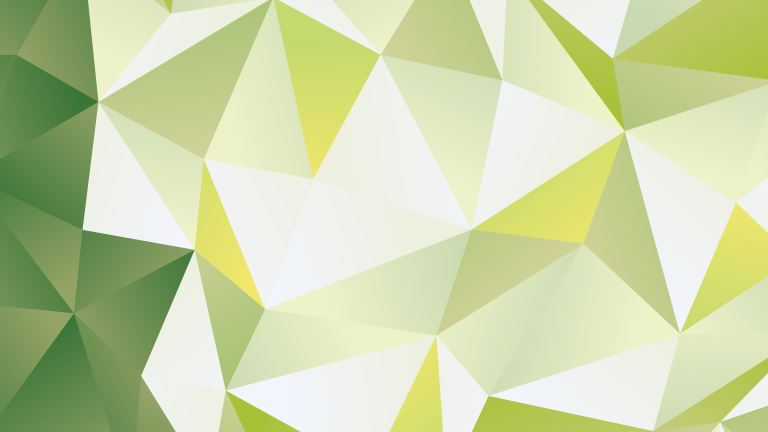
Write a WebGL 1 fragment shader that draws this background.

```glsl
precision highp float;

uniform vec2 u_resolution;

#define CELL_SIZE 0.27    // mesh spacing, in canvas heights
#define JITTER 0.34       // corner shift in cells; below 0.35 no facet flips
#define TILT vec2(0.94, 0.342)  // cosine and sine of the mesh rotation
#define SEED vec2(17.0, 43.0)
#define DARK_WIDTH 0.21   // share of the width taken by the dark left side
#define SHADE_SLOPE 0.75  // strength of the gradient inside a facet
#define SHADE_SPREAD 0.5  // variation of shade between facets
#define CENTRE_GLOW 0.3   // how strongly pale facets gather in the centre

vec2 hash2(vec2 p) {
    vec3 q = fract((p + SEED).xyx * vec3(0.1031, 0.1030, 0.0973));
    q += dot(q, q.yzx + 33.33);
    return fract((q.xx + q.yz) * q.zy);
}

// Mesh corner, shifted within a disc around its grid point
vec2 corner(vec2 id) {
    vec2 d = hash2(id) - 0.5;
    float radius = 2.0 * max(abs(d.x), abs(d.y));
    return id + JITTER * radius * d / max(length(d), 0.001);
}

// Signed distance to a line, positive on its left
float leftOf(vec2 p, vec2 a, vec2 b) {
    vec2 e = b - a, v = p - a;
    return (e.x * v.y - e.y * v.x) / length(e);
}

float triangleDistance(vec2 p, vec2 a, vec2 b, vec2 c) {
    return min(leftOf(p, a, b), min(leftOf(p, b, c), leftOf(p, c, a)));
}

// Each colour family is a range between two shades
vec3 familyColor(float key, bool dark, float shade) {
    if (dark)       return mix(vec3(0.23, 0.46, 0.22), vec3(0.58, 0.64, 0.40), shade);
    if (key < 0.33) return mix(vec3(0.95, 0.96, 0.99), vec3(0.93, 0.94, 0.87), shade);
    if (key < 0.58) return mix(vec3(0.79, 0.85, 0.69), vec3(0.93, 0.95, 0.79), shade);
    if (key < 0.85) return mix(vec3(0.67, 0.77, 0.47), vec3(0.83, 0.83, 0.61), shade);
    if (key < 0.95) return mix(vec3(0.77, 0.85, 0.43), vec3(0.95, 0.91, 0.42), shade);
    return mix(vec3(0.66, 0.76, 0.22), vec3(0.78, 0.80, 0.48), shade);
}

vec3 facetColor(vec2 p, vec2 centre, vec2 cell, float side, mat2 turn) {
    vec2 rnd = hash2(cell * 2.0 + vec2(side, 71.0));
    vec2 dir = normalize(hash2(cell + vec2(91.0, side * 37.0)) - 0.4983);

    // Facet position on the canvas, both axes from 0 to 1
    vec2 spot = centre * turn * CELL_SIZE;
    spot.x *= u_resolution.y / u_resolution.x;
    bool dark = spot.x + 0.12 * spot.y + 0.06 * (rnd.y - 0.5) < DARK_WIDTH;

    // Evenly spread key, lowered towards the centre
    float key = fract(dot(cell, vec2(0.7549, 0.5698)) + 0.38 * side);
    key += CENTRE_GLOW * (distance(spot, vec2(0.52, 0.45)) - 0.36);

    float shade = 0.5 + SHADE_SLOPE * dot(p - centre, dir)
                + SHADE_SPREAD * (rnd.x - 0.5);
    return familyColor(key, dark, clamp(shade, 0.0, 1.0));
}

void main() {
    mat2 turn = mat2(TILT.x, TILT.y, -TILT.y, TILT.x);
    vec2 p = turn * (gl_FragCoord.xy / u_resolution.y) / CELL_SIZE;
    float pixel = 1.0 / (u_resolution.y * CELL_SIZE);
    vec2 home = floor(p);
    vec4 sum = vec4(0.0);

    // Blend the facets of nearby cells by pixel coverage
    for (int j = -1; j <= 1; j++) {
        for (int i = -1; i <= 1; i++) {
            vec2 cell = home + vec2(float(i), float(j));
            vec2 a = corner(cell);
            vec2 b = corner(cell + vec2(1.0, 0.0));
            vec2 c = corner(cell + vec2(1.0, 1.0));
            vec2 d = corner(cell + vec2(0.0, 1.0));
            bool rising = hash2(cell + 53.0).x < 0.5;

            // Two facets per cell, split along either diagonal
            for (int k = 0; k < 2; k++) {
                bool first = k == 0;
                vec2 t0 = (first || rising) ? a : b;
                vec2 t1 = first ? b : c;
                vec2 t2 = (first && rising) ? c : d;
                float cover = clamp(triangleDistance(p, t0, t1, t2) / pixel + 0.5, 0.0, 1.0);
                if (cover > 0.0) {
                    vec2 centre = (t0 + t1 + t2) / 3.0;
                    sum += cover * vec4(facetColor(p, centre, cell, float(k), turn), 1.0);
                }
            }
        }
    }
    gl_FragColor = vec4(sum.rgb / max(sum.a, 0.001), 1.0);
}
```
